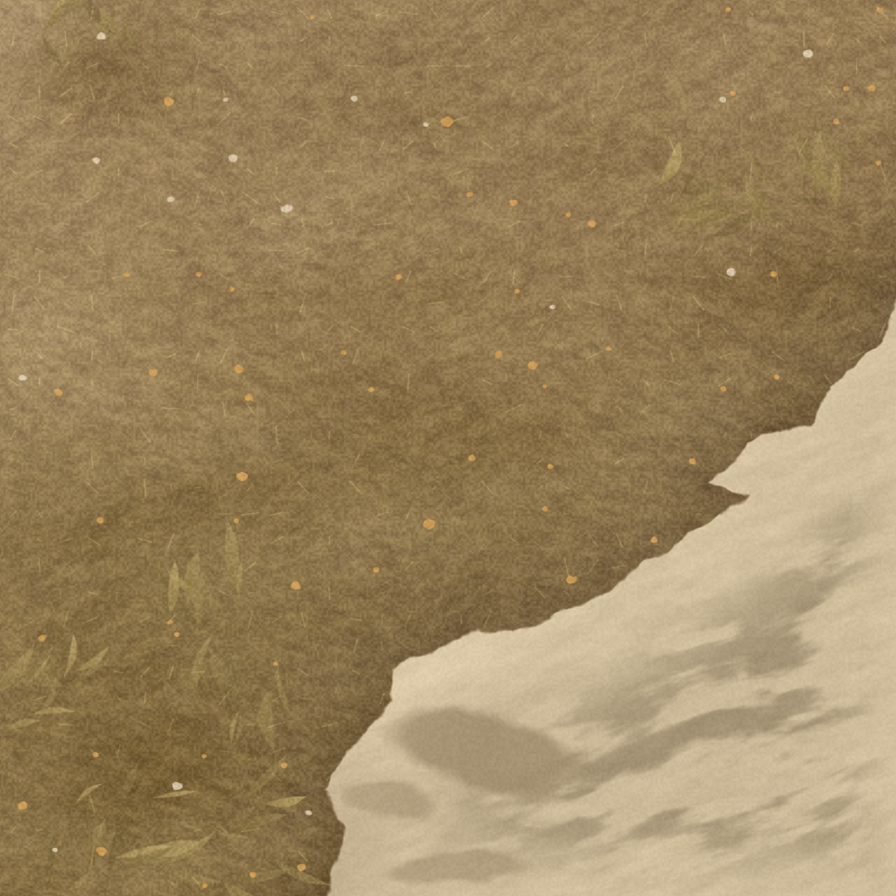
A Shadertoy shader for this texture:

```glsl
float hash(vec2 p) {
    vec3 q = fract(vec3(p.xyx) * 0.1031);
    q += dot(q, q.yzx + 33.33);
    return fract((q.x + q.y) * q.z);
}

float noise(vec2 p) {
    vec2 i = floor(p), f = fract(p);
    f = f * f * (3.0 - 2.0 * f);
    return mix(mix(hash(i), hash(i + vec2(1, 0)), f.x),
               mix(hash(i + vec2(0, 1)), hash(i + vec2(1, 1)), f.x), f.y);
}

// Octaves keep their axes so stretched noise stays stretched
float fbm(vec2 p) {
    float sum = 0.0, amp = 0.5;
    for (int i = 0; i < 4; i++) {
        sum += amp * noise(p);
        p = p * 2.03 + 17.3;
        amp *= 0.5;
    }
    return sum;
}

vec2 turn(vec2 p, float a) {
    return vec2(cos(a) * p.x + sin(a) * p.y, cos(a) * p.y - sin(a) * p.x);
}

float blob(vec2 p, vec2 centre, vec2 radius, float angle) {
    vec2 q = turn(p - centre, angle) / radius;
    return exp(-dot(q, q));
}

// Signed distance to the ragged sand bank, negative on the sand
float sandDistance(vec2 p) {
    const int N = 20;
    vec2 bank[N] = vec2[N](
        vec2(1.05, 0.71), vec2(0.998, 0.668), vec2(0.983, 0.616), vec2(0.925, 0.57),
        vec2(0.911, 0.529), vec2(0.833, 0.505), vec2(0.792, 0.46), vec2(0.837, 0.45),
        vec2(0.807, 0.427), vec2(0.729, 0.375), vec2(0.651, 0.323), vec2(0.573, 0.294),
        vec2(0.534, 0.297), vec2(0.436, 0.255), vec2(0.436, 0.219), vec2(0.404, 0.18),
        vec2(0.362, 0.121), vec2(0.388, 0.073), vec2(0.345, -0.05), vec2(1.05, -0.05));
    float d = 9.0, side = 1.0;
    for (int i = 0, j = N - 1; i < N; j = i, i++) {
        vec2 e = bank[j] - bank[i], w = p - bank[i];
        vec2 b = w - e * clamp(dot(w, e) / dot(e, e), 0.0, 1.0);
        d = min(d, dot(b, b));
        bvec3 c = bvec3(p.y >= bank[i].y, p.y < bank[j].y, e.x * w.y > e.y * w.x);
        if (all(c) || all(not(c))) side = -side;
    }
    return side * sqrt(d);
}

vec3 grass(vec2 p, float d) {
    vec3 col = mix(vec3(0.545, 0.452, 0.285), vec3(0.59, 0.49, 0.335), smoothstep(0.1, 1.0, p.y));
    col += 0.05 * blob(p, vec2(0.0, 0.66), vec2(0.25, 0.22), 0.0);
    col += 0.07 * blob(p, vec2(0.0, 0.95), vec2(0.1, 0.13), 0.0);
    // Soft hollows
    col -= 0.06 * blob(p, vec2(0.41, 0.55), vec2(0.13, 0.045), 0.0);
    col -= 0.035 * blob(p, vec2(0.42, 0.68), vec2(0.2, 0.04), 0.1);
    col -= 0.08 * blob(p, vec2(0.11, 0.91), vec2(0.1, 0.05), 0.0);
    col -= 0.045 * blob(p, vec2(0.1, 0.42), vec2(0.2, 0.035), 0.2);
    col -= 0.07 * blob(p, vec2(0.16, 0.16), vec2(0.16, 0.09), 0.0);
    col -= 0.055 * blob(p, vec2(0.9, 0.7), vec2(0.14, 0.05), 0.3);
    // Matted blades lying in crossing directions
    col += 0.10 * (fbm(turn(p, 0.2) * vec2(6.0, 13.0)) - 0.47);
    float blades = mix(fbm(turn(p, 0.45) * vec2(55.0, 120.0)), fbm(turn(p, -0.25) * vec2(55.0, 120.0)),
                       smoothstep(0.35, 0.65, noise(p * 12.0)));
    col += vec3(0.16, 0.155, 0.10) * (blades - 0.47);
    return col - vec3(0.11, 0.10, 0.065) * exp(-max(d, 0.0) * 18.0);
}

vec3 sand(vec2 p, float d) {
    vec3 col = mix(vec3(0.815, 0.745, 0.61), vec3(0.775, 0.70, 0.57), smoothstep(0.03, 0.35, -d));
    // Wind ripples, stronger toward the lower right
    vec2 q = turn(p, 0.34) + 0.02 * noise(p * 9.0);
    float ripple = fbm(q * vec2(11.0, 38.0));
    float reach = smoothstep(0.04, 0.15, -d) * smoothstep(0.4, 0.72, p.x + 0.25 * (0.25 - p.y));
    col -= vec3(0.155, 0.15, 0.135) * smoothstep(0.39, 0.6, ripple) * reach;
    col += 0.07 * (fbm(q * vec2(28.0, 95.0) + 40.0) - 0.47);
    // Cast shadows
    vec2 s = p + 0.035 * (vec2(fbm(p * 16.0), fbm(p * 16.0 + 9.0)) - 0.47);
    float shade = smoothstep(0.25, 0.55, blob(s, vec2(0.545, 0.16), vec2(0.108, 0.04), -0.17));
    shade = max(shade, 0.7 * smoothstep(0.2, 0.6, blob(s, vec2(0.435, 0.105), vec2(0.055, 0.02), -0.15)));
    shade = max(shade, 0.7 * smoothstep(0.2, 0.6, blob(s, vec2(0.51, 0.03), vec2(0.08, 0.016), 0.0)));
    shade = max(shade, 0.5 * blob(s, vec2(0.37, 0.05), vec2(0.06, 0.09), 0.0));
    col = mix(col, vec3(0.635, 0.56, 0.435), shade * 0.9);
    col += 0.035 * blob(p, vec2(0.49, 0.25), vec2(0.1, 0.04), 0.3);
    return col + 0.02 * exp(min(d, 0.0) * 35.0);
}

// Fans of curved, tapered leaves: centre, spread, heading
vec3 leaves(vec3 col, vec2 p, float px) {
    vec4 tufts[8] = vec4[8](
        vec4(0.75, 0.765, 0.065, 0.7), vec4(0.1, 0.965, 0.06, 1.5), vec4(0.23, 0.32, 0.045, 1.9),
        vec4(0.24, 0.06, 0.085, 0.2), vec4(0.04, 0.22, 0.06, 0.6), vec4(0.9, 0.79, 0.06, 2.3),
        vec4(0.1, 0.06, 0.09, 0.8), vec4(0.27, 0.19, 0.06, 1.7));
    for (int i = 0; i < 112; i++) {
        vec4 tuft = tufts[i / 14];
        vec2 id = vec2(float(i), 7.0);
        vec2 root = tuft.xy + tuft.z * (2.0 * vec2(hash(id), hash(id + 11.0)) - 1.0) * vec2(1.0, 0.65);
        float len = mix(0.03, 0.08, hash(id + 23.0));
        vec2 q = turn(p - root, tuft.w + 1.6 * hash(id + 37.0) - 0.8) / len;
        float taper = q.x * (1.0 - q.x);
        float bend = 0.9 * (hash(id + 41.0) - 0.5);
        float edge = (abs(q.y - bend * taper) - mix(0.2, 0.55, hash(id + 53.0)) * taper) * len;
        float light = hash(id + 61.0);
        vec3 tint = mix(vec3(0.45, 0.375, 0.22), vec3(0.69, 0.60, 0.375), light) + 0.08 * (q.x - 0.5);
        col = mix(col, tint, smoothstep(px, -px, edge) * mix(0.45, 0.85, light));
    }
    return col;
}

// Short pale straws, one chance per cell
vec3 straws(vec3 col, vec2 p, float px) {
    vec2 id = floor(p * 34.0), q = turn((fract(p * 34.0) - 0.5) / 34.0, 3.0 * hash(id + 5.0) - 1.0);
    float d = length(vec2(max(abs(q.x) - mix(0.002, 0.01, hash(id + 9.0)), 0.0), q.y)) - 0.0006;
    return col + vec3(0.12, 0.12, 0.08) * smoothstep(px, -px, d) * step(hash(id + 3.0), 0.35);
}

// Sparse blossoms, one chance per cell
vec3 blossoms(vec3 col, vec2 p, float cells, float chance, float px) {
    vec2 id = floor(p * cells);
    vec2 centre = (id + mix(vec2(0.2), vec2(0.8), vec2(hash(id + 71.0), hash(id + 83.0)))) / cells;
    float radius = mix(0.003, 0.0068, pow(hash(id + 97.0), 2.0));
    float d = length((p - centre) * vec2(1.0, 1.2)) - radius * (0.7 + 0.5 * noise(p * 230.0));
    vec3 tint = hash(id + 103.0) < 0.68 ? vec3(0.83, 0.63, 0.34) : vec3(0.87, 0.80, 0.69);
    return mix(col, tint, smoothstep(px, -px, d) * step(hash(id + cells), chance) * 0.9);
}

void mainImage(out vec4 fragColor, in vec2 fragCoord) {
    vec2 p = fragCoord / iResolution.xy;
    float px = 1.2 / min(iResolution.x, iResolution.y);
    float d = sandDistance(p + 0.016 * (vec2(fbm(p * 35.0), fbm(p * 35.0 + 50.0)) - 0.47));
    vec3 meadow = straws(leaves(grass(p, d), p, px), p, px);
    meadow = blossoms(meadow, p, 13.0, 0.25, px);
    meadow = blossoms(meadow, p, 24.0, 0.08, px);
    vec3 col = mix(sand(p, d), meadow, smoothstep(-0.002, 0.002, d));
    // Fine grain
    col += 0.10 * (noise(p * 400.0) - 0.5) * mix(0.4, 1.0, smoothstep(-0.01, 0.01, d));
    fragColor = vec4(clamp(col, 0.0, 1.0), 1.0);
}
```
